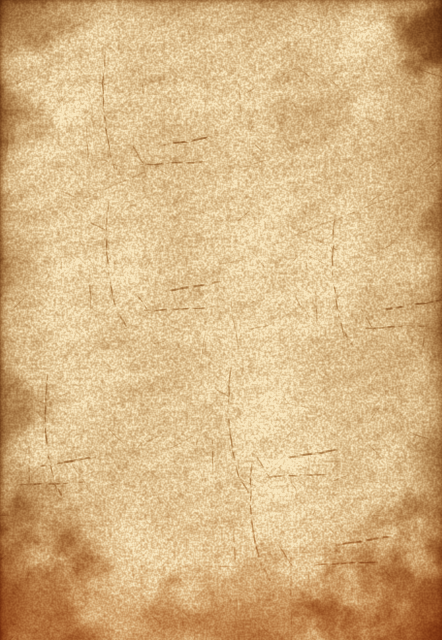
Write a Shadertoy shader that draws this texture.

```glsl
// Aged parchment: mottled cream paper with scorched edges, stains and hairline scratches.

vec2 hash2(vec2 p) {
    vec3 q = fract(vec3(p.xyx) * vec3(0.1031, 0.1030, 0.0973));
    q += dot(q, q.yzx + 33.33);
    return fract((q.xx + q.yz) * q.zy);
}

// Gradient noise, roughly -0.5 to 0.5
float gradientNoise(vec2 p) {
    vec2 cell = floor(p), f = fract(p);
    vec2 u = f * f * f * (f * (f * 6.0 - 15.0) + 10.0);
    float corner[4];
    for (int i = 0; i < 4; i++) {
        vec2 offset = vec2(i & 1, i >> 1);
        float angle = 6.2832 * hash2(cell + offset + 100.0).x;
        corner[i] = dot(vec2(cos(angle), sin(angle)), f - offset);
    }
    return mix(mix(corner[0], corner[1], u.x), mix(corner[2], corner[3], u.x), u.y);
}

float fbm(vec2 p, int octaves) {
    float sum = 0.0, amplitude = 1.0;
    for (int i = 0; i < octaves; i++) {
        sum += amplitude * gradientNoise(p);
        p = mat2(1.6, 1.2, -1.2, 1.6) * p + 7.3;
        amplitude *= 0.55;
    }
    return sum;
}

// Anti-aliased hairline from a to b, fading at its tips
float scratch(vec2 p, vec2 a, vec2 b, float width, float pixel) {
    vec2 line = b - a;
    float t = clamp(dot(p - a, line) / dot(line, line), 0.0, 1.0);
    float d = length(p - a - line * t);
    float taper = 0.4 + 0.6 * sqrt(4.0 * t * (1.0 - t));
    return taper * (1.0 - smoothstep(width - 0.5 * pixel, width + pixel, d));
}

// One cluster: a bowed vertical hairline, two slanted strokes and small ticks
float scratchCluster(vec2 p, float strokeShift, float pixel) {
    float t = clamp(-p.y / 0.18, 0.0, 1.0);
    vec2 bowed = p - vec2(0.014 * t * t - 0.006 * sin(3.14 * t), 0.0);
    float mark = 0.8 * scratch(bowed, vec2(0.0), vec2(0.0, -0.18), 0.0007, pixel);
    vec2 q = p - vec2(strokeShift, 0.0);
    mark = max(mark, scratch(q, vec2(0.09, -0.142), vec2(0.175, -0.128), 0.0011, pixel));
    mark = max(mark, 0.8 * scratch(q, vec2(0.056, -0.172), vec2(0.155, -0.168), 0.0008, pixel));
    mark = max(mark, 0.5 * scratch(p, vec2(-0.030, -0.11), vec2(-0.028, -0.17), 0.0006, pixel));
    mark = max(mark, 0.7 * scratch(p, vec2(0.016, -0.178), vec2(0.027, -0.197), 0.0009, pixel));
    mark = max(mark, 0.6 * scratch(p, vec2(0.040, -0.14), vec2(0.062, -0.175), 0.0006, pixel));
    return max(mark, 0.5 * scratch(p, vec2(-0.028, -0.035), vec2(0.005, -0.05), 0.0006, pixel));
}

// Short randomly turned ticks, one inside each grid cell
float scatteredTicks(vec2 p, float size, float seed, float pixel) {
    vec2 cell = floor(p / size);
    vec2 place = hash2(cell + seed), style = hash2(cell + seed + 41.0);
    vec2 center = mix(vec2(0.35), vec2(0.65), place);
    float angle = 3.1416 * style.x;
    vec2 reach = vec2(cos(angle), sin(angle)) * mix(0.08, 0.32, place.y);
    float mark = scratch(p, (cell + center - reach) * size, (cell + center + reach) * size, 0.0004, pixel);
    return mark * step(0.4, style.y) * style.y;
}

float allScratches(vec2 p, float pixel) {
    // xy: top of each hairline, z: sideways shift of its strokes
    const vec3 clusters[6] = vec3[6](
        vec3(0.165, 0.915, 0.0), vec3(0.170, 0.687, 0.0), vec3(0.523, 0.659, -0.01),
        vec3(0.074, 0.414, -0.10), vec3(0.361, 0.427, 0.0), vec3(0.395, 0.290, 0.04));
    p += 0.002 * vec2(gradientNoise(p * 35.0), gradientNoise(p * 35.0 + 19.0));
    float mark = 0.0;
    for (int i = 0; i < 6; i++)
        mark = max(mark, scratchCluster(p - clusters[i].xy, clusters[i].z, pixel));
    for (int i = 0; i < 3; i++)
        mark = max(mark, 0.4 * scatteredTicks(p + 0.031 * float(i), 0.07 + 0.025 * float(i), 13.0 * float(i), pixel));
    // Long faint creases
    mark = max(mark, 0.3 * scratch(p, vec2(0.42, 0.615), vec2(0.68, 0.72), 0.0006, pixel));
    mark = max(mark, 0.3 * scratch(p, vec2(0.12, 0.685), vec2(0.29, 0.76), 0.0006, pixel));
    mark = max(mark, 0.4 * scratch(p, vec2(0.456, -0.03), vec2(0.454, 0.13), 0.0009, pixel));
    return mark * smoothstep(-0.3, 0.15, gradientNoise(p * 85.0));
}

// Irregular blots; each is x, y, radius, strength
float blotches(vec2 p) {
    const vec4 blots[11] = vec4[11](
        vec4(0.03, 0.99, 0.08, 0.38), vec4(0.69, 0.94, 0.065, 0.70), vec4(0.01, 0.81, 0.06, 0.30),
        vec4(0.00, 0.36, 0.06, 0.30), vec4(0.68, 0.02, 0.17, 0.58), vec4(0.01, 0.04, 0.15, 0.42),
        vec4(0.27, 0.04, 0.045, 0.25), vec4(0.40, 0.03, 0.10, 0.24), vec4(0.50, 0.83, 0.07, 0.12),
        vec4(0.70, 0.66, 0.05, 0.28), vec4(0.07, 0.21, 0.08, 0.18));
    float ragged = fbm(p * 13.0 + 3.0, 5), sum = 0.0;
    for (int i = 0; i < 11; i++) {
        float d = length(p - blots[i].xy) / blots[i].z + 0.75 * ragged;
        sum += blots[i].w * (1.0 - smoothstep(0.35, 1.25, d));
    }
    return sum;
}

// Browning that fades inward from each border
float edgeBurn(vec2 p, float width) {
    float ragged = 1.0 + 0.9 * fbm(p * 9.0 + 11.0, 4);
    float right = width - p.x, top = 1.0 - p.y;
    float wide = 0.30 * exp(-p.x / 0.040) + 0.42 * exp(-right / 0.045)
               + 0.25 * exp(-top / 0.028) + 0.28 * exp(-p.y / 0.055);
    float rim = 0.55 * exp(-p.x / 0.004) + 0.25 * exp(-right / 0.006) + 0.35 * exp(-top / 0.004);
    return ragged * wide + rim;
}

void mainImage(out vec4 fragColor, in vec2 fragCoord) {
    vec2 p = fragCoord / iResolution.y;
    float pixel = 1.0 / iResolution.y, width = iResolution.x / iResolution.y;

    // Paper body: broad mottling, slanted fibres and fine grain
    vec2 fibre = mat2(0.95, -0.31, 0.31, 0.95) * p;
    float stain = 0.085 + 0.13 * fbm(p * 6.0, 5) + 0.09 * fbm(fibre * vec2(9.0, 38.0), 3);
    stain += 0.20 * gradientNoise(p * 170.0) + 0.24 * gradientNoise(p * 310.0 + 5.0);
    stain += 0.10 * smoothstep(0.1, 0.5, fbm(p * 60.0, 3));

    // Age and damage
    stain += blotches(p) + edgeBurn(p, width);
    stain += 0.60 * allScratches(p, pixel);

    // Pigment absorbs more blue than red, and turns rusty toward the bottom
    float rust = smoothstep(0.32, 0.0, p.y);
    vec3 absorption = mix(vec3(0.57, 0.94, 1.46), vec3(0.43, 0.94, 1.55), rust);
    vec3 paper = vec3(0.95, 0.867, 0.70);
    fragColor = vec4(paper * exp(-absorption * clamp(stain, -0.04, 1.7)), 1.0);
}
```
